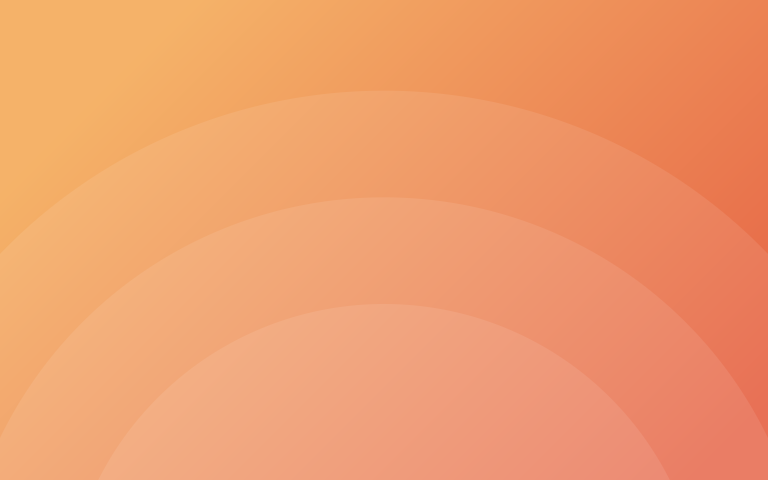
Write a WebGL 2 fragment shader that draws this background.

```glsl
#version 300 es
precision highp float;
// Warm diagonal gradient from amber to coral, with three concentric
// translucent discs rising from below the bottom edge.
// Lengths are in canvas heights; each disc is a distance-based veil of white.

#define AMBER vec3(0.96, 0.70, 0.41)
#define CORAL vec3(0.90, 0.385, 0.27)
#define RAMP_START 0.40
#define RAMP_END 2.44
#define DISC_COUNT 3
#define DISC_DEPTH 0.30
#define INNER_RADIUS 0.6667
#define RADIUS_STEP 0.2222
#define VEIL_ALPHA 0.09

uniform vec2 u_resolution;
out vec4 fragColor;

// Diagonal ramp measured from the upper-left corner, flat at both ends
vec3 diagonalGradient(vec2 p) {
  float along = p.x + 1.0 - p.y;
  float t = clamp((along - RAMP_START) / (RAMP_END - RAMP_START), 0.0, 1.0);
  return mix(AMBER, CORAL, t);
}

// Antialiased disc coverage
float discMask(float dist, float radius, float pixel) {
  return clamp(0.5 + (radius - dist) / pixel, 0.0, 1.0);
}

void main() {
  vec2 p = gl_FragCoord.xy / u_resolution.y;
  float pixel = 1.0 / u_resolution.y;
  vec3 color = diagonalGradient(p);

  // Stacked veils brighten towards the shared centre
  vec2 center = vec2(0.5 * u_resolution.x / u_resolution.y, -DISC_DEPTH);
  float dist = length(p - center);
  for (int i = 0; i < DISC_COUNT; i++) {
    float radius = INNER_RADIUS + float(i) * RADIUS_STEP;
    color = mix(color, vec3(1.0), VEIL_ALPHA * discMask(dist, radius, pixel));
  }

  fragColor = vec4(color, 1.0);
}
```
